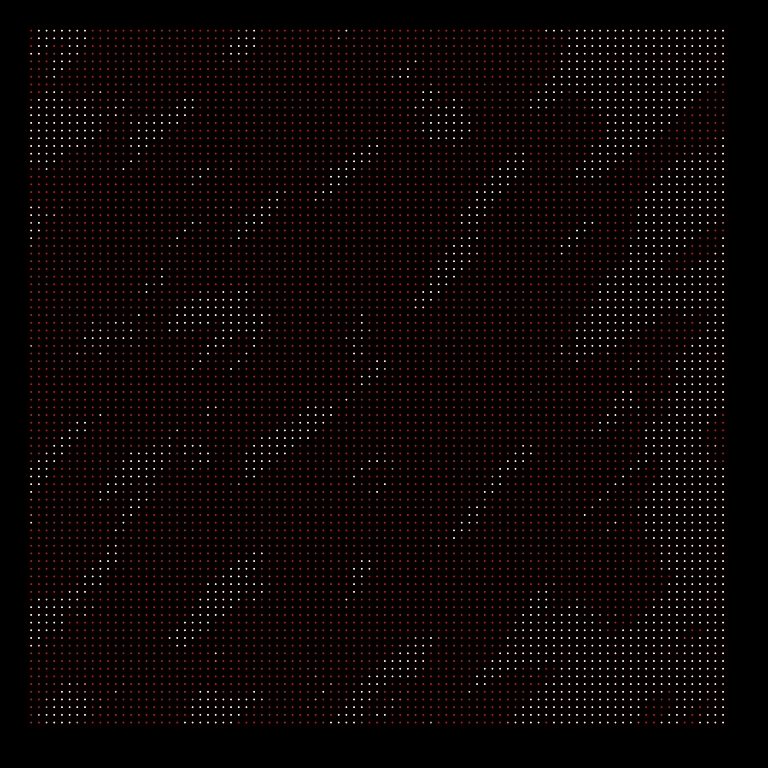
Write a three.js fragment shader that draws this pattern.

```glsl
// A square lattice of tiny dots on black, most of them dull red, some lit pale.
// Fine diagonal noise streaks, biased towards a wavy bank on the right, pick the
// lit dots; each dot is a soft disc with a faint red halo.

varying vec2 vUv;

const float DOTS = 91.0;                      // dots across and down
const float PITCH = 0.01001;                  // spacing of dot centres
const vec2 FIRST_DOT = vec2(0.0406, 0.0592);  // centre of the lower left dot
const float DOT_RADIUS = 0.0012;
const float DOT_SOFTNESS = 0.0007;
const float HALO_RADIUS = 0.0019;

const vec3 FIELD_GLOW = vec3(0.02, 0.0, 0.0);
const vec3 HALO_COLOR = vec3(0.11, 0.0, 0.0);
const vec3 RED_DOT = vec3(0.50, 0.18, 0.19);
const vec3 GREY_DOT = vec3(0.36, 0.29, 0.31);
const vec3 LIT_DOT = vec3(0.90, 0.98, 0.96);

const vec2 STREAK_FREQUENCY = vec2(8.0, 25.0); // along and across the streaks
const float LIT_THRESHOLD = 0.67;
const float LIT_RAMP = 0.03;
const float LIT_JITTER = 0.09;
const float BANK_STRENGTH = 0.32;
const float BANK_EDGE = 0.80;
const float BANK_SWING = 0.07;
const float BANK_BLUR = 0.09;
const float BANK_PERIOD = 0.43;
const float BANK_CREST = 0.52;                // height of one bulge of the bank
const float TAU = 6.28318;

float hash(vec2 p) {
  vec3 q = fract(p.xyx * 0.1031);
  q += dot(q, q.yzx + 33.33);
  return fract((q.x + q.y) * q.z);
}

float valueNoise(vec2 p) {
  vec2 cell = floor(p);
  vec2 f = fract(p);
  f = f * f * (3.0 - 2.0 * f);
  float low = mix(hash(cell), hash(cell + vec2(1.0, 0.0)), f.x);
  float high = mix(hash(cell + vec2(0.0, 1.0)), hash(cell + vec2(1.0, 1.0)), f.x);
  return mix(low, high, f.y);
}

// Noise drawn out along the rising diagonal
float streaks(vec2 p) {
  vec2 q = vec2(p.x + p.y, p.y - p.x) * 0.7071 * STREAK_FREQUENCY + 40.0;
  return 0.65 * valueNoise(q) + 0.35 * valueNoise(q * 2.1 + 17.0);
}

// Dense region on the right, with an undulating left edge
float bank(vec2 p) {
  float edge = BANK_EDGE - BANK_SWING * cos(TAU * (p.y - BANK_CREST) / BANK_PERIOD);
  return smoothstep(edge - BANK_BLUR, edge + BANK_BLUR, p.x);
}

// How strongly the dot at a lattice index is lit, 0 to 1
float litAmount(vec2 index) {
  vec2 p = FIRST_DOT + index * PITCH;
  float level = streaks(p) + BANK_STRENGTH * bank(p);
  level += LIT_JITTER * (hash(index + 7.0) - 0.5);
  return smoothstep(LIT_THRESHOLD - LIT_RAMP, LIT_THRESHOLD + LIT_RAMP, level);
}

void main() {
  // Nearest dot; clamping keeps the margin empty
  vec2 index = clamp(floor((vUv - FIRST_DOT) / PITCH + 0.5), 0.0, DOTS - 1.0);
  vec2 offset = vUv - FIRST_DOT - index * PITCH;
  float dist = length(offset);

  // Faint glow filling the lattice area
  float outside = max(abs(offset.x), abs(offset.y));
  vec3 color = FIELD_GLOW * (1.0 - smoothstep(0.5, 0.8, outside / PITCH));

  // Halo and core
  color += HALO_COLOR * exp(-dist * dist / (HALO_RADIUS * HALO_RADIUS));
  float tint = smoothstep(0.65, 1.0, hash(index + 131.0));
  vec3 dotColor = mix(mix(RED_DOT, GREY_DOT, tint), LIT_DOT, litAmount(index));
  float core = 1.0 - smoothstep(DOT_RADIUS - DOT_SOFTNESS, DOT_RADIUS + DOT_SOFTNESS, dist);
  color = mix(color, dotColor, core);

  gl_FragColor = vec4(color, 1.0);
}
```
